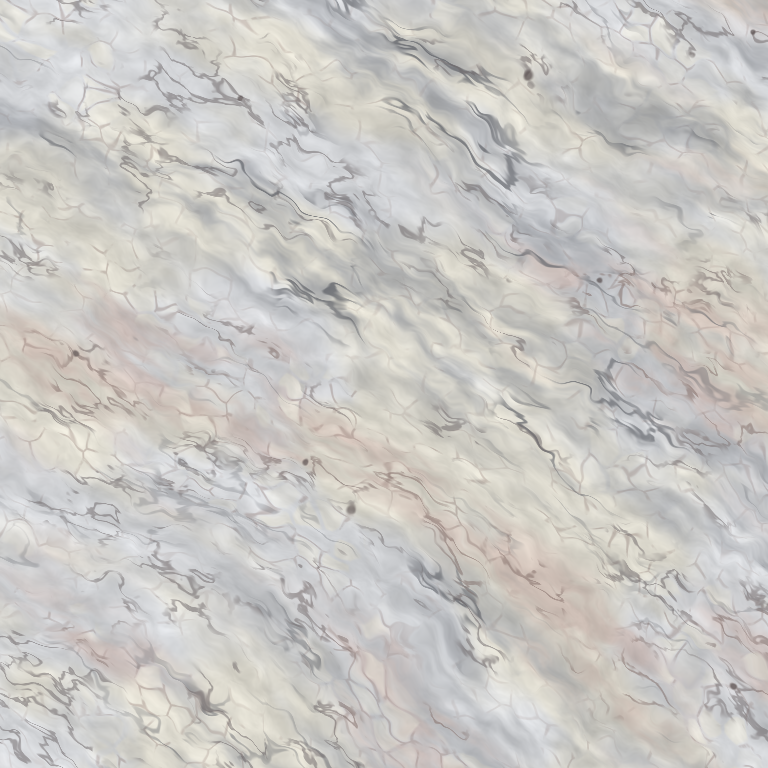
Reproduce this texture procedurally as a WebGL 1 fragment shader.

```glsl
precision highp float;
// Pale granite: blue-grey, pink and cream bands flow diagonally down to the right.
// Stretched fractal noise in bent flow coordinates gives the bands, mottling and
// broken dark veins; Voronoi cells add pale crystals with thin stained seams.

uniform vec2 u_resolution;

#define FLOW_ANGLE 0.56
#define FLOW_BEND 0.13
#define WARP 0.085
#define GREY_AMOUNT 0.72
#define PINK_AMOUNT 0.62
#define MOTTLE 0.34
#define VEIN_WIDTH 0.045
#define VEIN_DARKNESS 0.72
#define CRYSTAL_SCALE vec2(24.0, 37.0)
#define SEAM_DARKNESS 0.34
#define SPECK_SCALE 34.0

const vec3 WHITE = vec3(0.825, 0.833, 0.845);
const vec3 CREAM = vec3(0.862, 0.850, 0.805);
const vec3 GREY  = vec3(0.635, 0.648, 0.672);
const vec3 PINK  = vec3(0.735, 0.650, 0.622);
const vec3 SLATE = vec3(0.365, 0.375, 0.400);
const vec3 RUST  = vec3(0.500, 0.415, 0.395);
const vec3 DARK  = vec3(0.340, 0.300, 0.300);

float hash(vec2 p) {
  return fract(sin(dot(p, vec2(127.1, 311.7))) * 43758.5453);
}

vec2 hash2(vec2 p) {
  return vec2(hash(p), hash(p + 57.3));
}

float noise(vec2 p) {
  vec2 i = floor(p), f = fract(p);
  f = f * f * (3.0 - 2.0 * f);
  return mix(mix(hash(i), hash(i + vec2(1.0, 0.0)), f.x),
             mix(hash(i + vec2(0.0, 1.0)), hash(i + 1.0), f.x), f.y);
}

float fbm(vec2 p) {
  float sum = 0.0, amp = 0.533;
  for (int i = 0; i < 4; i++) {
    sum += amp * noise(p);
    p = p * 2.03 + vec2(19.7, 7.3);
    amp *= 0.5;
  }
  return sum;
}

// x: gap between the two nearest cell points, y: random value of the cell
vec2 crystals(vec2 p) {
  vec2 cell = floor(p);
  float nearest = 8.0, second = 8.0, id = 0.0;
  for (int y = -1; y <= 1; y++) {
    for (int x = -1; x <= 1; x++) {
      vec2 c = cell + vec2(float(x), float(y));
      float d = length(c + hash2(c) - p);
      if (d < nearest) {
        second = nearest;
        nearest = d;
        id = hash(c + 11.9);
      } else {
        second = min(second, d);
      }
    }
  }
  return vec2(second - nearest, id);
}

// Thin line along the middle contour of stretched noise
float vein(vec2 p, float width) {
  return 1.0 - smoothstep(width * 0.2, width, abs(fbm(p) - 0.5));
}

// Sparse round grains, roughened by the given offset
float specks(vec2 p, vec2 rough) {
  vec2 cell = floor(p);
  float radius = mix(0.10, 0.24, hash(cell + 3.1)) * step(0.965, hash(cell + 8.6));
  float d = length(fract(p) - mix(vec2(0.35), vec2(0.65), hash2(cell)) + rough);
  return (1.0 - smoothstep(radius * 0.5, radius + 0.04, d)) * step(0.01, radius);
}

void main() {
  vec2 uv = gl_FragCoord.xy / min(u_resolution.x, u_resolution.y);

  // Flow coordinates: x along the streaks, y across them
  float c = cos(FLOW_ANGLE), s = sin(FLOW_ANGLE);
  vec2 flow = vec2(c * uv.x - s * uv.y, s * uv.x + c * uv.y);
  flow.y += FLOW_BEND * flow.x * flow.x;
  flow += WARP * (vec2(fbm(uv * 4.0), fbm(uv * 4.0 + 31.0)) - 0.5);
  vec2 jitter = vec2(noise(uv * 48.0), noise(uv * 48.0 + 71.0)) - 0.5;
  vec2 rough = flow + 0.012 * jitter;

  // Broad colour bands
  float grey = smoothstep(0.44, 0.70, fbm(flow * vec2(1.9, 7.5) + 4.2));
  float pink = smoothstep(0.47, 0.70, fbm(flow * vec2(2.1, 8.5) + 43.0));
  float cream = smoothstep(0.36, 0.62, fbm(flow * vec2(4.0, 9.0) + 83.0));
  float streak = fbm(rough * vec2(12.0, 42.0) + 15.0);
  float grain = fbm(rough * vec2(34.0, 62.0) + 61.0);
  vec3 color = mix(WHITE, CREAM, cream);
  color = mix(color, PINK, PINK_AMOUNT * pink * smoothstep(0.25, 0.68, streak));
  color = mix(color, GREY, GREY_AMOUNT * grey * smoothstep(0.70, 0.28, streak) );

  // Pale crystals and their interrupted seams
  vec2 crystal = crystals(rough * CRYSTAL_SCALE);
  float clear = (1.0 - 0.75 * grey) * smoothstep(0.40, 0.60, fbm(flow * vec2(6.0, 11.0) + 27.0));
  float body = smoothstep(0.04, 0.26, crystal.x) * smoothstep(0.30, 0.85, crystal.y);
  color = mix(color, CREAM + 0.015, 0.65 * clear * body);
  float seam = (1.0 - smoothstep(0.02, 0.13, crystal.x)) * smoothstep(0.46, 0.66, grain);
  color = mix(color, RUST, SEAM_DARKNESS * seam * (0.4 + 0.6 * clear));

  // Fine mottling
  color *= 1.0 + MOTTLE * (0.6 * (grain - 0.5) + 0.5 * (streak - 0.5));

  // Dark slate veins in grey bands, rusty ones elsewhere
  float patches = smoothstep(0.47, 0.68, fbm(flow * vec2(8.0, 19.0) + 95.0));
  float slate = vein(rough * vec2(9.0, 33.0) + 7.0, VEIN_WIDTH) * patches;
  color = mix(color, SLATE, VEIN_DARKNESS * slate * (0.35 + 0.65 * grey));
  float stains = smoothstep(0.48, 0.66, fbm(flow * vec2(11.0, 20.0) + 52.0));
  float rust = vein(rough * vec2(16.0, 44.0) + 38.0, VEIN_WIDTH) * stains;
  color = mix(color, mix(SLATE, RUST, 0.4 + 0.6 * pink), 0.5 * rust);

  // Scattered dark grains
  color = mix(color, DARK, 0.7 * specks(uv * SPECK_SCALE, 0.3 * jitter) * stains);

  gl_FragColor = vec4(clamp(color, 0.0, 1.0), 1.0);
}
```
